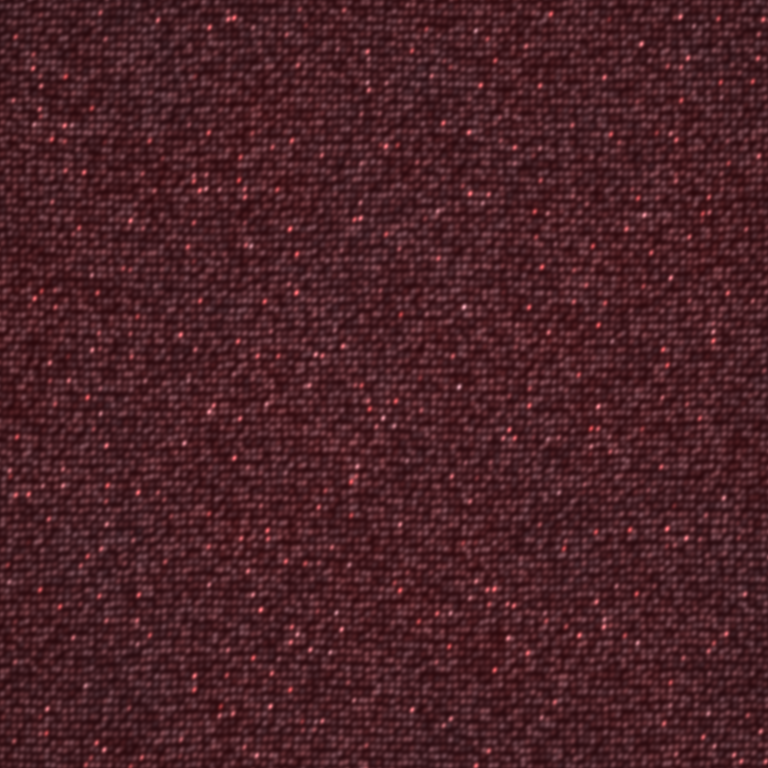
A WebGL 2 fragment shader for this texture:

```glsl
#version 300 es
precision highp float;

uniform vec2 u_resolution;
out vec4 fragColor;

const vec2 STITCHES = vec2(120.0, 96.0);   // stitches across and up the canvas
const vec2 TIGHTNESS = vec2(4.5, 6.0);     // falloff of one stitch
const float GLINT_TIGHTNESS = 7.0;
const float SLANT = 0.3;
const float JITTER = 0.32;
const float STITCH_VARIATION = 1.0;
const float GLINT_START = 0.93;            // share of stitches without a glint
const float MOTTLE = 0.07;
const float EDGE_SHADE = 0.16;
const vec3 SHADOW = vec3(0.152, 0.025, 0.040);
const vec3 YARN = vec3(0.225, 0.172, 0.180);
const vec3 HUE_SHIFT = vec3(0.030, -0.022, -0.030);
const vec3 RED_GLINT = vec3(0.58, 0.20, 0.20);
const vec3 PINK_GLINT = vec3(0.46, 0.38, 0.40);

vec3 hash3(vec2 cell) {
    vec3 p = fract(cell.xyx * vec3(0.1031, 0.1030, 0.0973));
    p += dot(p, p.yxz + 33.33);
    return fract((p.xxy + p.yzz) * p.zyx);
}

// Layered sines, each octave turned and bent by the one before
float layeredSines(vec2 p) {
    float sum = 0.0;
    float weight = 0.5;
    for (int i = 0; i < 4; i++) {
        sum += weight * sin(p.x + 1.3 * sin(p.y)) * cos(p.y - 0.7 * sin(p.x));
        p = mat2(1.2, 1.5, -1.5, 1.2) * p + 2.7;
        weight *= 0.75;
    }
    return sum;
}

void main() {
    vec2 uv = gl_FragCoord.xy / min(u_resolution.x, u_resolution.y);

    // Gently uneven rows and columns
    vec2 bend = vec2(sin(uv.y * 9.0 + 2.0 * sin(uv.x * 5.0)),
                     sin(uv.x * 11.0 + 1.5 * sin(uv.y * 7.0)));
    vec2 grid = uv * STITCHES + 0.25 * bend;
    vec2 home = floor(grid);

    // Sum the soft, slanted stitches around this point
    float height = 0.0;
    float hue = 0.0;
    vec3 glint = vec3(0.0);
    for (int y = -1; y <= 1; y++) {
        for (int x = -2; x <= 2; x++) {
            vec2 cell = home + vec2(x, y);
            vec3 place = hash3(cell + 17.0);
            vec3 look = hash3(cell + 241.0);
            vec2 d = grid - cell - 0.5 - JITTER * (place.xy - 0.5);
            d.x -= SLANT * d.y;
            float stitch = exp(-dot(d * d, TIGHTNESS));
            height += stitch * (1.0 + STITCH_VARIATION * (look.x - 0.5));
            hue += stitch * (look.y - 0.5);

            float spark = smoothstep(GLINT_START, 1.0, place.z);
            vec3 tint = mix(RED_GLINT, PINK_GLINT, look.z * look.z);
            glint += tint * spark * spark * exp(-GLINT_TIGHTNESS * dot(d, d));
        }
    }

    // Broad patches of tone and hue
    float tone = 1.0 + MOTTLE * layeredSines(uv * 22.0);
    hue += 0.35 * layeredSines(uv * 8.0 + 4.0);

    vec3 color = SHADOW + YARN * height * tone + HUE_SHIFT * hue + glint;

    // Slight falloff toward the edges
    vec2 fromCenter = gl_FragCoord.xy / u_resolution - vec2(0.55, 0.5);
    color *= 1.03 - EDGE_SHADE * dot(fromCenter, fromCenter) * 1.4;

    fragColor = vec4(clamp(color, 0.0, 1.0), 1.0);
}
```
